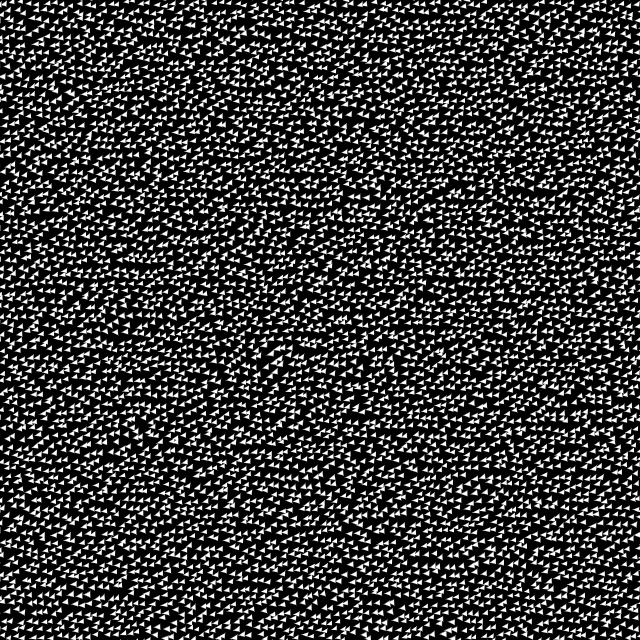
Write a WebGL 2 fragment shader that draws this pattern.

```glsl
#version 300 es
precision highp float;
// Tiny white left-pointing triangles scattered irregularly over black.

uniform vec2 u_resolution;
out vec4 fragColor;

// Three random values in 0..1 for a grid cell
vec3 hash3(vec2 cell) {
    vec3 p = fract(cell.xyx * vec3(0.1031, 0.1030, 0.0973));
    p += dot(p, p.yxz + 33.33);
    return fract((p.xxy + p.yzz) * p.zyx);
}

// Gradient noise, about -0.7..0.7
float slope(vec2 corner, vec2 offset) {
    return dot(hash3(corner + 91.0).xy * 2.0 - 1.0, offset);
}

float gradientNoise(vec2 p) {
    vec2 i = floor(p), f = fract(p);
    vec2 u = f * f * (3.0 - 2.0 * f);
    vec2 e = vec2(1.0, 0.0);
    float low = mix(slope(i, f), slope(i + e, f - e), u.x);
    float high = mix(slope(i + e.yx, f - e.yx), slope(i + 1.0, f - 1.0), u.x);
    return mix(low, high, u.y);
}

// Signed distance to the line a-b, positive on its left
float edge(vec2 p, vec2 a, vec2 b) {
    vec2 along = normalize(b - a);
    return dot(p - a, vec2(-along.y, along.x));
}

// Triangle with an upright right side and a lowered left tip
float triangle(vec2 p) {
    vec2 tip = vec2(-0.37, -0.12);
    vec2 top = vec2(0.34, 0.33);
    vec2 bottom = vec2(0.34, -0.32);
    return max(edge(p, top, bottom), max(edge(p, tip, top), edge(p, bottom, tip)));
}

mat2 rotation(float angle) {
    float c = cos(angle), s = sin(angle);
    return mat2(c, s, -s, c);
}

void main() {
    float cells = 80.0;
    float pixel = cells / u_resolution.y;
    vec2 p = gl_FragCoord.xy * pixel;

    // Gentle warp bends the rows and varies their density
    p += 0.7 * vec2(gradientNoise(p * 0.2), gradientNoise(p * 0.2 + 40.0));
    vec2 home = floor(p);

    // Nearest triangle among the neighbouring jittered, staggered cells
    float dist = 1.0;
    for (int y = -1; y <= 1; y++) {
        for (int x = -1; x <= 1; x++) {
            vec2 cell = home + vec2(x, y);
            vec3 rnd = hash3(cell + 17.0);
            float stagger = 0.5 * mod(cell.y, 2.0) - 0.25;
            vec2 center = cell + 0.5 + vec2(stagger, 0.0) + (rnd.xy - 0.5) * vec2(0.6, 0.68);
            dist = min(dist, triangle(rotation((rnd.z - 0.5) * 0.12) * (p - center)));
        }
    }

    // Edge coverage, a little over one pixel wide
    float coverage = clamp(0.5 - dist / (1.1 * pixel), 0.0, 1.0);
    fragColor = vec4(mix(vec3(0.002), vec3(1.0), coverage), 1.0);
}
```
